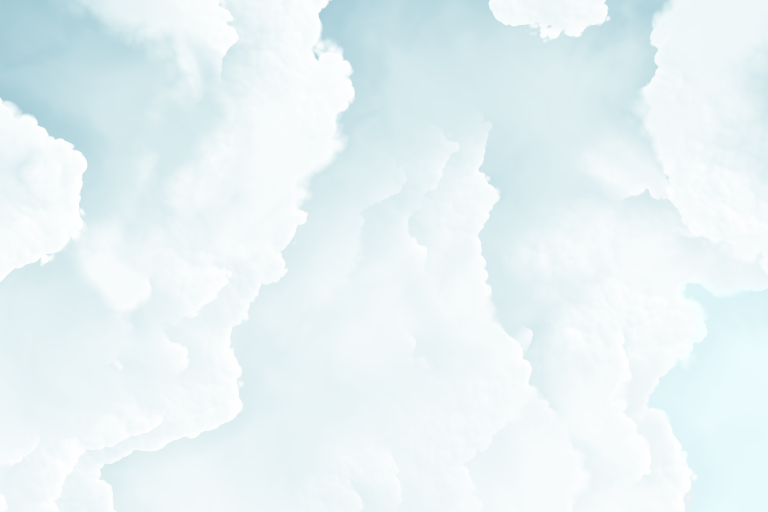
Write a Shadertoy shader that draws this texture.

```glsl
// Pale, high-key cumulus banks. Each bank is a stack of shelves: distance fields
// with crisp right edges, scalloped by cellular domes, that melt into haze to
// their left. Shelves are layered back to front as one tone, then coloured.

const vec3 DEEP_BLUE = vec3(0.52, 0.72, 0.78);
const vec3 HAZE_BLUE = vec3(0.83, 0.912, 0.926);
const vec3 WHITE = vec3(0.995, 0.998, 1.0);
const vec3 CLEAR_TINT = vec3(-0.03, 0.008, 0.012);
const vec2 LIGHT_STEP = vec2(0.006, 0.005);
const float PUFF_SCALE = 6.0;
const float PUFF_HEIGHT = 0.085;
const float PUFF_GAIN = 0.54;
const float CRISP_EDGE = 0.003;
const float SOFT_EDGE = 0.022;
const float RELIEF = 5.5;
const float BODY_TONE = 0.93;
const float SHADOW = 0.12;
const float SHELF_SPACING = 0.12;
const int SHELVES = 3;

vec2 hash2(vec2 cell) {
    vec3 q = fract(cell.xyx * vec3(0.1031, 0.1030, 0.0973));
    q += dot(q, q.yzx + 33.33);
    return fract((q.xx + q.yz) * q.zy);
}

// Rounded domes around jittered cell points
float domes(vec2 p) {
    vec2 cell = floor(p), f = fract(p);
    float nearest = 1.0;
    for (int y = -1; y <= 1; y++)
    for (int x = -1; x <= 1; x++) {
        vec2 g = vec2(x, y);
        vec2 r = g + hash2(cell + g) - f;
        nearest = min(nearest, dot(r, r));
    }
    return 0.3 - nearest;
}

// Cauliflower relief: domes upon domes
float billow(vec2 p) {
    float sum = 0.0, height = PUFF_HEIGHT;
    p = p * PUFF_SCALE + 3.7;
    for (int i = 0; i < 4; i++) {
        sum += height * domes(p);
        p = mat2(0.8, 0.6, -0.6, 0.8) * p * 2.1 + 11.3;
        height *= PUFF_GAIN;
    }
    return sum;
}

// Soft mist from warped, layered sines, about -1 to 1
float mist(vec2 p) {
    float sum = 0.0, weight = 0.65;
    p *= 6.0;
    for (int i = 0; i < 5; i++) {
        p += 0.5 * sin(p.yx * 1.3 + float(i) * 1.7);
        sum += weight * sin(p.x + 0.8) * sin(p.y + 2.1);
        p = mat2(0.8, 0.6, -0.6, 0.8) * p * 1.75;
        weight *= 0.52;
    }
    return sum;
}

// Tone of the hazy interiors: dark at the top, darkest at top left
float hazeTone(vec2 p, float fog) {
    float corner = smoothstep(0.6, 0.0, p.x) * smoothstep(0.4, 0.9, p.y);
    return 0.88 - 0.47 * pow(p.y, 1.5) - 0.25 * corner + 0.15 * fog;
}

// Shared shading terms of one point
struct Air { vec2 p; float bump, relief, haze, fog, blur; };

// Lays one shelf over the tone; inside is the smooth distance to its edge
float layShelf(float tone, Air a, float inside, float depth, float opacity) {
    float d = inside + a.bump;
    float cover = smoothstep(-a.blur, a.blur, d) * opacity;
    float inner = inside - 1.4 * a.bump + 0.1 * a.fog;
    float lit = 1.0 - smoothstep(0.1 * depth, depth, inner);
    float rim = 0.07 * (1.0 - smoothstep(0.0, 0.035, d));
    float body = mix(a.haze, BODY_TONE + rim + RELIEF * a.relief, lit);
    tone -= SHADOW * opacity * smoothstep(-0.13, 0.0, d);
    return mix(tone, body, cover);
}

// Lays a bank of receding shelves; they come and go with the mist
float layBank(float tone, Air a, float inside, float depth, float fade, float seed) {
    for (int i = 0; i < SHELVES; i++) {
        float order = float(i);
        float drift = mist(a.p * 1.3 + seed + 2.3 * order);
        float shelf = inside - SHELF_SPACING * order + (0.025 + 0.025 * order) * drift;
        float shown = i == 0 ? 1.0 : smoothstep(-0.25, 0.25, drift);
        float reach = i == 0 ? depth : 0.65 * depth;
        tone = layShelf(tone, a, shelf, reach, shown * fade);
    }
    return tone;
}

void mainImage(out vec4 fragColor, in vec2 fragCoord) {
    vec2 p = fragCoord / iResolution.y;
    float fog = mist(p);
    vec2 warped = p + 0.01 * sin(p.yx * 23.0 + 4.0 * fog);
    float bump = billow(warped);
    float patchy = mist(p * 1.7 + 5.0);
    float relief = clamp(bump - billow(warped + LIGHT_STEP), -0.035, 0.03);
    relief *= smoothstep(-0.5, 0.3, patchy);
    float blur = mix(SOFT_EDGE, CRISP_EDGE, smoothstep(-0.6, 0.0, patchy));
    Air air = Air(p, bump, relief, hazeTone(p, fog), fog, blur);

    // Smooth right edges of the banks, by height
    float middleEdge = 0.95 - 0.12 * smoothstep(0.64, 0.86, p.y)
                     + 0.08 * smoothstep(0.42, 0.28, p.y)
                     - 0.12 * smoothstep(0.26, 0.08, p.y)
                     + 0.03 * sin(p.y * 14.0 + 3.6);
    float leftEdge = 0.2 + 0.24 * smoothstep(0.06, 0.22, p.y)
                   + 0.21 * smoothstep(0.2, 0.85, p.y);
    float cornerEdge = 0.15 - 5.0 * (p.y - 0.62) * (p.y - 0.62);

    // Right bank: a column joined to an overhang
    float column = 1.31 + 0.02 * sin(p.y * 19.0) - p.x;
    float overhang = p.y - 0.46 + 0.7 * max(1.35 - p.x, 0.0);
    float rightBank = max(column, overhang);

    // Back to front
    float tone = 0.87 + 0.06 * fog;
    tone = layBank(tone, air, rightBank, 0.33, 1.0, 1.0);
    float topRight = 0.25 - length((p - vec2(1.53, 0.82)) * vec2(1.0, 0.8));
    tone = layShelf(tone, air, topRight, 0.24, 0.85);
    float topPuff = 0.1 - length((p - vec2(1.08, 1.03)) * vec2(0.9, 1.2));
    tone = layShelf(tone, air, topPuff, 0.3, 0.9);
    float rise = p.y - 0.8 - 0.5 * (p.x - 0.9) + 0.08 * fog;
    float middleFade = 1.0 - smoothstep(-0.2, 0.02, rise);
    middleFade *= mix(0.55, 1.0, smoothstep(0.1, 0.4, p.y + 0.1 * patchy));
    tone = layBank(tone, air, middleEdge - p.x, 0.29, middleFade, 4.0);
    tone = layBank(tone, air, leftEdge - p.x, 0.27, 1.0, 7.0);
    tone = layShelf(tone, air, cornerEdge - p.x, 0.25, 1.0);

    // Thin bright veil along the top left
    float veil = length((p - vec2(0.28, 1.0)) * vec2(1.0, 2.2)) + 0.06 * fog - bump;
    tone = clamp(mix(tone, 0.93, 0.7 * smoothstep(0.19, 0.05, veil)), 0.0, 1.0);

    // Tone to colour, with clear sky tinted cyan
    vec3 colour = mix(DEEP_BLUE, HAZE_BLUE, min(2.0 * tone, 1.0));
    colour = mix(colour, WHITE, max(2.0 * tone - 1.0, 0.0));
    float clearSky = smoothstep(blur, -blur, rightBank + bump);
    fragColor = vec4(clamp(colour + CLEAR_TINT * clearSky, 0.0, 1.0), 1.0);
}
```
